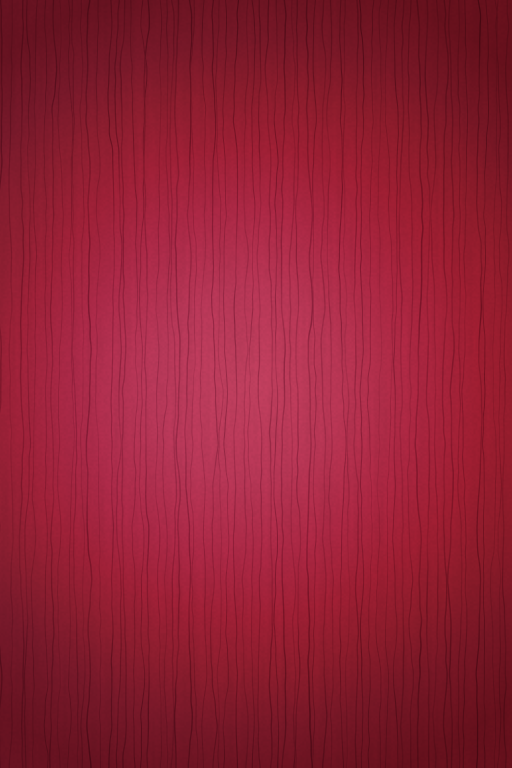
Write a Shadertoy shader that draws this texture.

```glsl
// Crimson wall covering with fine wandering vertical creases under a soft vignette.
#define LINE_COUNT 64.0      // creases across the width
#define LINE_WIDTH 0.0024    // crease thickness, in canvas widths
#define LINE_DEPTH 0.25      // darkening of a full crease
#define SWAY 0.60            // slow sideways drift, in crease spacings
#define WANDER 0.56          // medium bends, in crease spacings
#define KINK 0.16            // small kinks, in crease spacings
#define GRAIN 0.045          // strength of the fine speckle
#define GRAIN_SCALE 260.0    // speckles across the width
#define GLOW_CENTER vec2(0.49, 0.50)

// Integer hash, returns 0..1
float hash(vec2 cell) {
    uvec2 q = uvec2(ivec2(cell)) * uvec2(1597334673u, 3812015801u);
    uint n = (q.x ^ q.y) * 1597334673u;
    n = (n ^ (n >> 15)) * 2246822519u;
    n ^= n >> 13;
    return float(n >> 8) / 16777216.0;
}

float noise(vec2 p) {
    vec2 cell = floor(p);
    vec2 f = fract(p);
    f = f * f * (3.0 - 2.0 * f);
    float low = mix(hash(cell), hash(cell + vec2(1, 0)), f.x);
    float high = mix(hash(cell + vec2(0, 1)), hash(cell + vec2(1, 1)), f.x);
    return mix(low, high, f.y);
}

// Lit rose in the middle, falling to deep maroon in the corners
vec3 vignette(float radius) {
    const vec3 tones[7] = vec3[7](
        vec3(0.745, 0.245, 0.365), vec3(0.715, 0.213, 0.335),
        vec3(0.668, 0.156, 0.267), vec3(0.618, 0.123, 0.206),
        vec3(0.548, 0.112, 0.175), vec3(0.465, 0.092, 0.153),
        vec3(0.400, 0.068, 0.118));
    const float stops[7] = float[7](0.0, 0.18, 0.335, 0.455, 0.56, 0.67, 0.80);
    vec3 color = tones[0];
    for (int i = 1; i < 7; i++) {
        float t = clamp((radius - stops[i - 1]) / (stops[i] - stops[i - 1]), 0.0, 1.0);
        color = mix(color, tones[i], t);
    }
    return color;
}

// Sideways position of one crease at height y, in crease spacings
float creasePath(float id, float y) {
    float jitter = (hash(vec2(id, 900.0)) - 0.5) * 0.7;
    float sway = (noise(vec2(id, y * 3.0 + 50.0)) - 0.5) * SWAY;
    float wander = (noise(vec2(id + 200.0, y * 11.0)) - 0.5) * WANDER;
    float kink = (noise(vec2(id + 400.0, y * 38.0)) - 0.5) * KINK;
    return id + 0.5 + jitter + sway + wander + kink;
}

// Combined darkness of the nearby creases
float creases(vec2 p, float pixel) {
    float x = p.x * LINE_COUNT;
    float blur = max(pixel, 0.0012) * 0.5;
    float shade = 0.0;
    for (float k = -2.0; k <= 2.0; k++) {
        float id = floor(x) + k + 10.0;
        float offset = abs(x + 10.0 - creasePath(id, p.y)) / LINE_COUNT;
        float halfWidth = 0.5 * LINE_WIDTH * mix(0.75, 1.25, hash(vec2(id, 700.0)));
        float cover = clamp((halfWidth + blur - offset) / (2.0 * blur), 0.0, 1.0);
        cover *= min(1.0, halfWidth / blur);
        float ink = mix(0.45, 1.0, hash(vec2(id, 800.0)));
        ink *= mix(0.55, 1.15, noise(vec2(id + 600.0, p.y * 9.0)));
        shade = max(shade, cover * ink);
    }
    return shade;
}

void mainImage(out vec4 fragColor, in vec2 fragCoord) {
    vec2 uv = fragCoord / iResolution.xy;
    vec2 p = fragCoord / iResolution.x;
    float aspect = iResolution.y / iResolution.x;

    // Uneven light, cooler to the left and warmer to the right
    vec2 fromGlow = (uv - GLOW_CENTER) * vec2(1.0, aspect);
    float radius = length(fromGlow) + (noise(p * 4.0) - 0.5) * 0.03;
    vec3 color = vignette(radius);
    color.b *= 1.0 - 0.16 * fromGlow.x;
    color.g *= 1.0 - 0.12 * fromGlow.x;

    // Creases, deepening slightly toward the dark rim
    float depth = LINE_DEPTH * mix(1.0, 1.25, smoothstep(0.3, 0.8, radius));
    float shade = creases(p, 1.0 / iResolution.x) * depth;
    color *= 1.0 - shade * vec3(0.9, 1.5, 1.1);

    // Fine speckle and faint streaks along the weave
    float speckle = noise(p * GRAIN_SCALE) - 0.5;
    float streak = noise(p * vec2(150.0, 6.0) + 30.0) - 0.5;
    color *= 1.0 + speckle * GRAIN + streak * 0.04;

    fragColor = vec4(clamp(color, 0.0, 1.0), 1.0);
}
```
